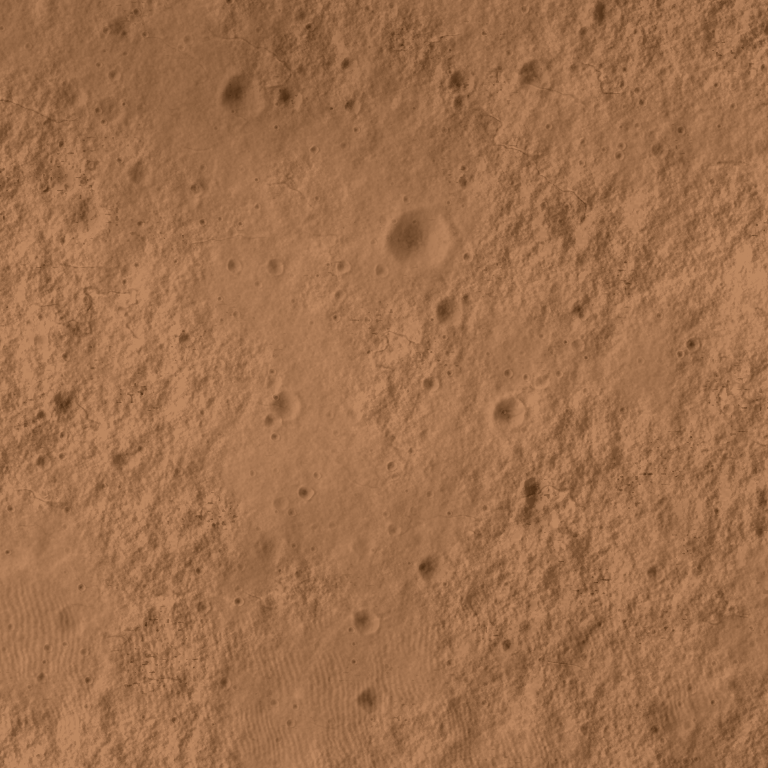
Write a Shadertoy shader that draws this texture.

```glsl
// Draws a dusty red-brown desert plain from above, with worn craters, scarps and dune ripples.
#define BASE_COLOR vec3(0.631, 0.444, 0.304)
#define TONE_TINT vec3(1.0, 0.80, 0.67)
#define LIGHT_DIR vec2(0.95, -0.31)
#define LIGHT_STEP 0.002
#define RELIEF 0.0105
#define CRATER_DEPTH 6.0
#define CRATER_SHARE 0.42
#define DUST_DARKNESS 0.20
#define GRAIN 0.055
#define RIPPLE_FREQ 130.0
#define RIPPLE_TONE 0.032

float hash(vec2 p) {
    vec3 q = fract(p.xyx * 0.1031);
    q += dot(q, q.yzx + 33.33);
    return fract((q.x + q.y) * q.z);
}

float noise(vec2 p) {
    vec2 i = floor(p), f = fract(p);
    f = f * f * (3.0 - 2.0 * f);
    return mix(mix(hash(i), hash(i + vec2(1, 0)), f.x),
               mix(hash(i + vec2(0, 1)), hash(i + vec2(1, 1)), f.x), f.y);
}

float fbm(vec2 p) {
    float sum = 0.0, amp = 0.5;
    for (int i = 0; i < 5; i++) {
        sum += amp * noise(p);
        p = mat2(1.62, 1.22, -1.22, 1.62) * p + 17.3;
        amp *= 0.5;
    }
    return sum / 0.97;
}

// Scattered craters in four sizes: x = height, y = dark dust on the floor
vec2 craters(vec2 p) {
    vec2 result = vec2(0);
    float scale = 5.0;
    for (int layer = 0; layer < 4; layer++) {
        vec2 g = p * scale + float(layer) * 31.7;
        float wobble = (noise(g * 7.0) - 0.5) * 0.3;
        for (int y = -1; y <= 1; y++)
        for (int x = -1; x <= 1; x++) {
            vec2 cell = floor(g) + vec2(x, y);
            if (hash(cell + 5.1) > CRATER_SHARE) continue;
            vec2 center = cell + 0.25 + 0.5 * vec2(hash(cell + 11.3), hash(cell + 23.9));
            float radius = mix(0.10, 0.22, hash(cell + 41.7));
            float fresh = hash(cell + 67.2);
            fresh = 0.12 + 0.88 * fresh * fresh;
            vec2 q = (g - center) / radius;
            float d = length(q) + wobble;
            float bowl = smoothstep(0.0, 1.0, d) - 1.0;
            float rim = 0.28 * exp(-pow((d - 1.0) / 0.22, 2.0));
            result.x += CRATER_DEPTH * fresh * (bowl + rim) * radius / scale;
            vec2 lee = q + LIGHT_DIR * 0.25;
            result.y += fresh * exp(-2.6 * dot(lee, lee) - wobble * 2.0);
        }
        scale *= 2.0;
    }
    return result;
}

float roughness(vec2 p) {
    float highland = 1.0 - smoothstep(0.05, 0.32, length((p - vec2(0.88, 0.97)) * vec2(0.8, 1.5)));
    return mix(0.35, 1.35, smoothstep(0.35, 0.68, fbm(p * 6.0 + 3.7))) + 0.8 * highland;
}

float ground(vec2 p) {
    return fbm(p * 14.0) * 0.6 + fbm(p * 48.0 + 9.0) * 0.17;
}

void mainImage(out vec4 fragColor, in vec2 fragCoord) {
    vec2 p = fragCoord / iResolution.y;
    vec2 ahead = p + LIGHT_DIR * LIGHT_STEP;
    float rough = roughness(p);
    vec2 pit = craters(p);

    // Slopes facing the sun brighten, those facing away darken
    float slope = (ground(ahead) - ground(p)) * rough + craters(ahead).x - pit.x;
    float tone = clamp(slope / LIGHT_STEP * RELIEF, -0.15, 0.085);

    // Broad dust patches and the dimmer northern edge
    tone += (fbm(p * vec2(3.0, 4.5) + 40.0) - 0.5) * 0.14;
    tone -= 0.04 * smoothstep(0.65, 1.0, p.y) + 0.012 * smoothstep(0.3, 0.0, p.y);

    // Crater floors, mottled by grain
    float grain = noise(p * 370.0) - 0.5;
    tone -= DUST_DARKNESS * min(pit.y, 1.0) * (0.85 + 0.7 * grain);
    tone += GRAIN * grain * (0.45 + 0.55 * rough);

    // Broken scarps: a dark foot beside a pale lip
    float level = fbm(p * vec2(7.0, 11.0) + 71.0) - 0.5;
    float broken = smoothstep(0.52, 0.72, noise(p * 19.0 + 8.0)) * min(rough, 1.2);
    tone += broken * (0.04 * exp(-pow((level - 0.015) / 0.012, 2.0))
                    - 0.075 * exp(-pow((level + 0.008) / 0.009, 2.0)));

    // Sparse dark stones on rough ground
    float stones = smoothstep(0.76, 0.94, noise(p * vec2(210.0, 290.0)));
    tone -= 0.13 * stones * smoothstep(0.56, 0.74, fbm(p * 17.0 + 13.0)) * min(rough, 1.2);

    // Rippled dune sheets with pale margins in the south
    float sheet = fbm(p * vec2(4.0, 6.0) + 25.0) - 0.38 - 0.9 * (p.y - 0.12);
    float dunes = smoothstep(0.0, 0.06, sheet) * smoothstep(0.32, 0.2, p.y);
    float phase = (p.x + 0.18 * p.y) * RIPPLE_FREQ + 3.5 * fbm(p * 16.0);
    float ripple = sin(6.2832 * phase) * smoothstep(0.3, 0.65, noise(p * 30.0 + 2.0));
    tone += dunes * RIPPLE_TONE * ripple;
    tone += 0.035 * exp(-pow(sheet / 0.014, 2.0)) * smoothstep(0.34, 0.24, p.y);

    tone = clamp(tone, -0.32, 0.11);
    fragColor = vec4(BASE_COLOR + tone * TONE_TINT, 1.0);
}
```
